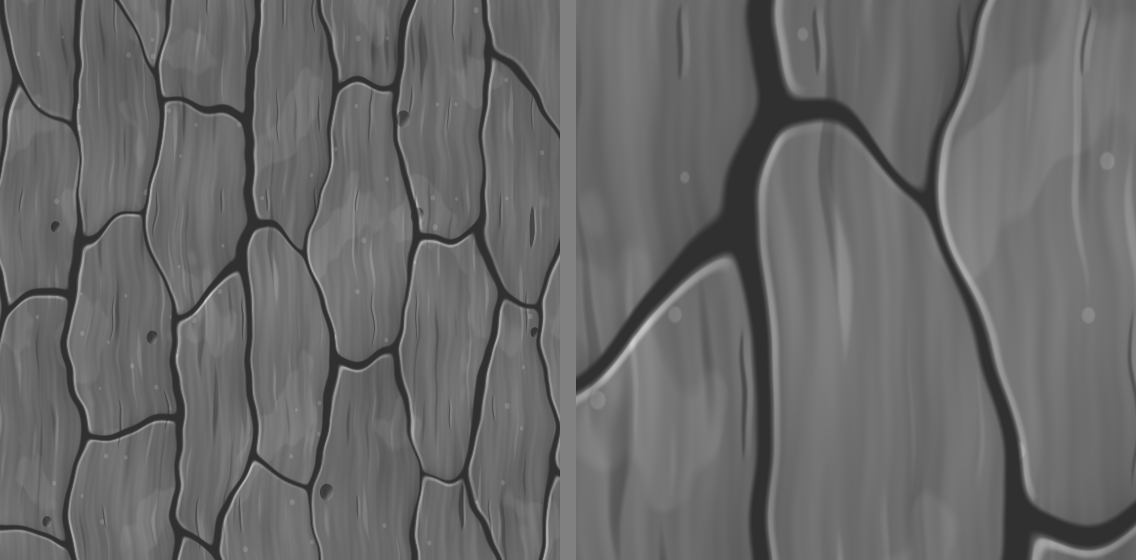
Left: the whole. Right: its middle third, enlarged.
This texture is drawn by a WebGL 2 fragment shader. Its source:

```glsl
#version 300 es
precision highp float;
// Grey tree bark: long staggered plates with dark cracks, lit rims, grain and pits.

uniform vec2 u_resolution;
out vec4 fragColor;

const vec2 PLATES = vec2(7.0, 2.4);      // plates across and up the canvas
const vec2 LIGHT_DIR = vec2(-0.8, 0.6);
const float CRACK_TONE = 0.19;

vec2 hash2(vec2 p) {
  vec3 q = fract(p.xyx * vec3(0.1031, 0.1030, 0.0973));
  q += dot(q, q.yzx + 33.33);
  return fract((q.xx + q.yz) * q.zy);
}

float corner(vec2 cell, vec2 offset) {
  return dot(hash2(cell + 57.0) * 2.0 - 1.0, offset);
}

// Gradient noise, roughly -0.6 to 0.6
float noise(vec2 p) {
  vec2 i = floor(p), f = p - i;
  vec2 u = f * f * f * (f * (f * 6.0 - 15.0) + 10.0);
  vec2 e = vec2(1.0, 0.0);
  float low = mix(corner(i, f), corner(i + e, f - e), u.x);
  float high = mix(corner(i + e.yx, f - e.yx), corner(i + 1.0, f - 1.0), u.x);
  return mix(low, high, u.y);
}

// Plate centre, with every other column raised by half a plate
vec2 plateSite(vec2 cell) {
  vec2 jitter = (hash2(cell + 19.0) - 0.5) * vec2(0.55, 0.65);
  return cell + vec2(0.5, 0.5 + 0.5 * mod(cell.x, 2.0)) + jitter;
}

// Returns edge distance, outward edge normal (yz) and a random plate value
vec4 plates(vec2 p, vec2 count, float blend) {
  vec2 q = p * count, base = floor(q), home = base, homeSite = q;
  float nearest = 1e5;
  for (int k = 0; k < 25; k++) {
    vec2 cell = base + vec2(k % 5 - 2, k / 5 - 2);
    vec2 site = plateSite(cell);
    float d = dot(site - q, site - q);
    if (d < nearest) { nearest = d; home = cell; homeSite = site; }
  }
  float sum = 1e-30;
  vec2 normal = vec2(0.0);
  for (int k = 0; k < 25; k++) {
    vec2 cell = home + vec2(k % 5 - 2, k / 5 - 2);
    if (k == 12) continue;
    vec2 site = plateSite(cell), gap = site - homeSite;
    vec2 slope = gap * count;
    float d = dot(0.5 * (site + homeSite) - q, gap) / length(slope);
    float weight = exp(-d / blend);
    sum += weight;
    normal += weight * normalize(slope);
  }
  return vec4(-blend * log(sum), normal / sum, hash2(home + 83.0).x);
}

// Tapered vertical splits: x = dark opening, y = lit right lip
vec2 splits(vec2 p, vec2 count, float width, float chance, float seed) {
  vec2 cell = floor(p * count), rnd = hash2(cell + seed), shape = hash2(cell + seed + 41.0);
  vec2 q = p - (cell + 0.5 + (rnd - 0.5) * vec2(0.6, 0.3)) / count;
  float halfLength = mix(0.12, 0.34, shape.x) / count.y;
  float t = q.y / halfLength;
  float w = width * mix(0.6, 1.2, shape.y) * (1.0 - t * t);
  float x = q.x + 0.004 * noise(vec2(seed + cell.x * 3.7, p.y * 28.0));
  float on = step(shape.x * 0.4 + rnd.y * 0.6, chance) * step(abs(t), 1.0);
  float dark = 1.0 - smoothstep(w - 0.001, w + 0.0015, abs(x));
  float lip = 1.0 - smoothstep(0.0008, 0.0028, abs(x - w - 0.0025));
  return on * vec2(dark, lip * (1.0 - t * t)) * smoothstep(0.0, 0.3, 1.0 - abs(t));
}

// Scattered round marks: x = disc, y = position across the disc along the light
vec2 discs(vec2 p, float count, float radius, float chance, float seed) {
  vec2 cell = floor(p * count), rnd = hash2(cell + seed), size = hash2(cell + seed + 23.0);
  vec2 q = p - (cell + 0.5 + (rnd - 0.5) * 0.55) / count;
  float r = radius * mix(0.5, 1.0, size.x);
  float d = length(q * vec2(1.1, 0.9));
  return vec2(step(size.y, chance) * (1.0 - smoothstep(r - 0.001, r + 0.001, d)), dot(q, LIGHT_DIR) / r);
}

void main() {
  vec2 p = gl_FragCoord.xy / u_resolution.y;
  vec2 warp = vec2(noise(p * vec2(4.0, 6.0)) * 0.03 + noise(p * vec2(9.0, 19.0) + 7.0) * 0.009,
                   noise(p * vec2(13.0, 3.0) + 31.0) * 0.05);
  vec4 plate = plates(p + warp, PLATES, 0.004);
  float lit = dot(plate.yz, LIGHT_DIR);

  // Wood surface: plate tone, soft patches and vertical grain
  vec2 g = vec2(p.x + warp.x * 0.6, p.y);
  float tone = 0.425 + (plate.w - 0.5) * 0.03 + 0.07 * noise(g * vec2(8.0, 5.0) + 3.0);
  float patches = noise(g * vec2(10.0, 6.0) + 61.0) + 0.25 * noise(g * vec2(38.0, 24.0));
  tone += 0.04 * smoothstep(0.16, 0.23, patches);
  tone += 0.07 * noise(g * vec2(55.0, 4.0)) + 0.05 * noise(g * vec2(130.0, 9.0));
  tone += 0.08 * smoothstep(0.25, 0.5, noise(g * vec2(95.0, 7.0) + 17.0));
  tone -= 0.09 * smoothstep(0.25, 0.5, noise(g * vec2(75.0, 6.0) + 47.0));

  // Pale specks and shaded pits
  tone += 0.08 * discs(p, 24.0, 0.005, 0.12, 5.0).x;
  vec2 pit = discs(p, 6.0, 0.014, 0.2, 71.0);
  tone += pit.x * mix(0.05, -0.17, smoothstep(-0.9, 0.1, pit.y));

  // Fine splits and wider lens-shaped openings
  vec2 fine = splits(g, vec2(13.0, 5.5), 0.0012, 0.45, 11.0);
  vec2 wide = splits(g, vec2(7.0, 4.0), 0.0045, 0.24, 37.0);
  tone += 0.06 * fine.y + 0.10 * wide.y;
  tone = mix(tone, 0.27, max(fine.x * 0.75, wide.x));

  // Plate edges: shaded side, lit rim and the crack itself
  float width = max(0.0016, 0.0048 + 0.009 * noise(p * vec2(6.0, 5.0) + 91.0));
  width *= 1.0 - 0.25 * lit;
  float d = plate.x;
  tone -= 0.10 * max(-lit, 0.0) * exp(-max(d, 0.0) / 0.012);
  float rim = smoothstep(width, width + 0.002, d) * (1.0 - smoothstep(width + 0.003, width + 0.007, d));
  tone += rim * max(lit, 0.0) * (0.19 + 0.2 * noise(p * vec2(12.0, 9.0) + 13.0));
  tone = mix(CRACK_TONE, tone, smoothstep(width - 0.0025, width + 0.002, d));

  fragColor = vec4(vec3(tone), 1.0);
}
```
